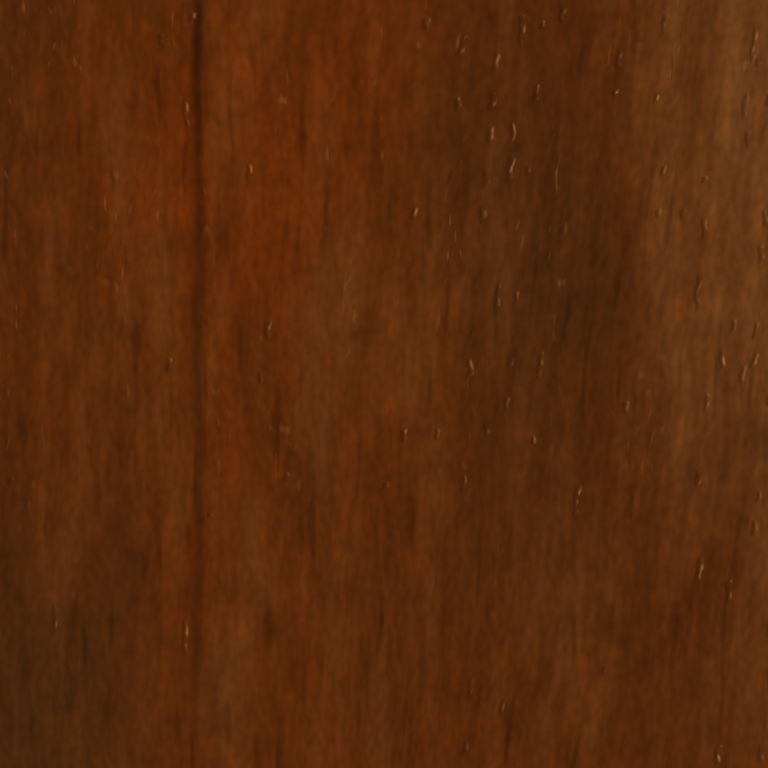
This texture is drawn by a three.js fragment shader. Its source:

```glsl
// Dark reddish-brown wood with an upright, slightly leaning grain.
// Stretched gradient noise gives the stain patches, fibres and faint glints;
// jittered cells add a few thin pale pore flecks along the grain.

varying vec2 vUv;

const vec3 MAHOGANY = vec3(0.325, 0.150, 0.040);
const vec3 RUSSET = vec3(0.395, 0.165, 0.030);
const vec3 UMBER = vec3(0.255, 0.142, 0.055);
const vec3 GOLDEN = vec3(0.425, 0.255, 0.115);
const vec3 FLECK = vec3(0.640, 0.430, 0.250);
const vec3 PORE = vec3(0.190, 0.095, 0.035);

float hash(vec2 p) {
  vec3 q = fract(vec3(p.xyx) * 0.1031);
  q += dot(q, q.yzx + 33.33);
  return fract((q.x + q.y) * q.z);
}

float cornerSlope(vec2 cell, vec2 offset) {
  float angle = 6.2832 * hash(cell + 57.0);
  return dot(vec2(cos(angle), sin(angle)), offset);
}

// Gradient noise, roughly -0.7 to 0.7
float noise(vec2 p) {
  vec2 cell = floor(p);
  vec2 f = p - cell;
  vec2 s = f * f * f * (f * (f * 6.0 - 15.0) + 10.0);
  vec2 e = vec2(1.0, 0.0);
  float low = mix(cornerSlope(cell, f), cornerSlope(cell + e.xy, f - e.xy), s.x);
  float high = mix(cornerSlope(cell + e.yx, f - e.yx), cornerSlope(cell + e.xx, f - e.xx), s.x);
  return mix(low, high, s.y);
}

float fbm(vec2 p) {
  float sum = 0.0;
  float gain = 1.0;
  for (int i = 0; i < 4; i++) {
    sum += gain * noise(p);
    p = p * 2.03 + 17.3;
    gain *= 0.55;
  }
  return sum;
}

float bell(float x, float center, float width) {
  float d = (x - center) / width;
  return exp(-d * d);
}

// Bends the grain: upright on the left, leaning on the right
vec2 grainSpace(vec2 uv) {
  float lean = 0.09 * smoothstep(0.35, 0.7, uv.x) * (uv.y - 0.5);
  float wobble = 0.010 * noise(uv * vec2(3.0, 2.5) + 4.0) + 0.003 * noise(uv * vec2(9.0, 14.0));
  return vec2(uv.x - lean + wobble, uv.y);
}

// Thin upright dash centred on the origin, fading to its ends
float dash(vec2 p, float halfLength, float halfWidth) {
  float taper = 1.0 - smoothstep(0.4, 1.0, abs(p.y) / halfLength);
  return taper * (1.0 - smoothstep(0.0, halfWidth, abs(p.x)));
}

// Sparse flecks: x is the pale glint, y the dark pore beside it
vec2 flecks(vec2 g, vec2 cellSize, float density, float seed) {
  vec2 cell = floor(g / cellSize);
  vec2 id = cell + seed;
  float column = hash(vec2(id.x, seed));
  float present = step(hash(id + 11.0), density * column * column);
  vec2 jitter = (vec2(column, hash(id + 31.0)) - 0.5) * cellSize * 0.4;
  vec2 p = g - (cell + 0.5) * cellSize - jitter;
  p.x += 0.004 * noise(g * vec2(25.0, 60.0));
  float halfLength = cellSize.y * mix(0.08, 0.3, hash(id + 47.0));
  float broken = smoothstep(-0.25, 0.3, noise(g * vec2(120.0, 85.0)));
  float glint = dash(p, halfLength, 0.0034) * mix(0.35, 1.0, hash(id + 71.0)) * broken;
  float pore = dash(p + vec2(0.005, 0.003), halfLength * 1.3, 0.004);
  return present * vec2(glint, pore);
}

// Faint irregular glints gathered on some grain lines, with dark partners
vec2 glints(vec2 g) {
  float track = smoothstep(0.08, 0.42, noise(g * vec2(34.0, 3.5) + 63.0));
  float pale = smoothstep(0.24, 0.6, noise(g * vec2(135.0, 42.0) + 9.0));
  float dark = smoothstep(0.2, 0.6, noise((g + vec2(0.006, 0.004)) * vec2(135.0, 34.0) + 9.0));
  return track * vec2(pale, dark);
}

// Broad stains: russet centre-left, golden right, umber patches
vec3 stain(vec2 uv, vec2 g) {
  float broad = fbm(g * vec2(5.0, 1.9) + 8.0);
  float streak = fbm(g * vec2(15.0, 2.6) + 21.0);
  float redBand = bell(uv.x, 0.31, 0.22) * mix(0.4, 0.9, uv.y);
  float goldBand = smoothstep(0.74, 1.0, uv.x) * smoothstep(-0.1, 0.8, uv.y);
  float darkCorner = (1.0 - smoothstep(0.0, 0.3, uv.x)) * (1.0 - smoothstep(0.05, 0.5, uv.y));
  float darkHeart = bell(uv.x, 0.73, 0.15) * bell(uv.y, 0.6, 0.32);
  vec3 color = mix(MAHOGANY, RUSSET, clamp(redBand * 0.8 + broad * 0.4, 0.0, 1.0));
  color = mix(color, GOLDEN, clamp(goldBand * 0.75 + streak * 0.5 + 0.06, 0.0, 0.9));
  float shade = darkCorner * 0.65 + darkHeart * 0.4 - broad * 0.3 - streak * 0.22;
  return mix(color, UMBER, clamp(shade, 0.0, 0.8));
}

void main() {
  vec2 g = grainSpace(vUv);
  vec3 color = stain(vUv, g);

  // Fibres and fine mottling
  float fibre = 0.11 * noise(g * vec2(48.0, 6.0)) + 0.11 * noise(g * vec2(100.0, 20.0));
  float mottle = 0.12 * noise(g * vec2(125.0, 70.0)) + 0.10 * noise(g * vec2(40.0, 24.0));
  color *= 1.01 + fibre + mottle;

  // Dark seam and thin dark grain lines
  float seam = bell(g.x, 0.258, 0.008) * mix(0.14, 0.36, vUv.y);
  float lines = smoothstep(0.25, 0.6, noise(g * vec2(65.0, 8.0) + 40.0));
  color *= (1.0 - seam) * (1.0 - 0.18 * lines);

  // Pale marks, commoner towards the top; long flecks mostly to the right
  float height = mix(0.2, 1.0, smoothstep(0.15, 0.75, vUv.y));
  float density = height * mix(0.12, 0.5, smoothstep(0.4, 0.7, vUv.x));
  vec2 marks = glints(g) * height * vec2(0.42, 0.6);
  for (int i = 0; i < 2; i++) {
    float layer = float(i);
    vec2 cellSize = vec2(0.026 + 0.007 * layer, 0.05 + 0.035 * layer);
    marks = max(marks, flecks(g + 0.37 * layer, cellSize, density, 13.0 * layer + 5.0));
  }
  color = mix(color, PORE, 0.4 * marks.y);
  color = mix(color, FLECK, 0.85 * marks.x);

  gl_FragColor = vec4(color, 1.0);
}
```
